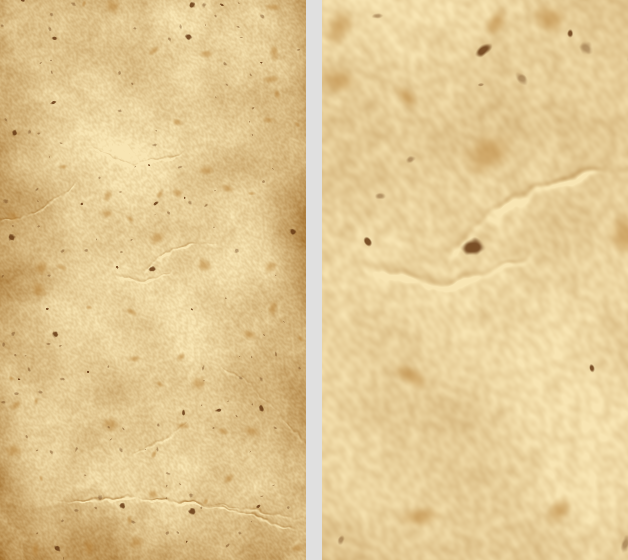
Left: the whole. Right: its middle third, enlarged.
A Shadertoy shader for this texture:

```glsl
#define PALE vec3(0.93, 0.84, 0.635)
#define TAN vec3(0.69, 0.51, 0.26)
#define SPECK_BROWN vec3(0.40, 0.22, 0.07)
#define RUST vec3(0.70, 0.47, 0.17)
#define BASE_TONE 0.05
#define CLOUD_AMOUNT 0.60
#define GRAIN_AMOUNT 0.26
#define EDGE_AMOUNT 0.46
#define STAIN_AMOUNT 0.34
#define CREASE_WIDTH 0.0042
#define CREASE_AMOUNT 0.50

vec2 hash2(vec2 cell) {
    uvec2 v = uvec2(ivec2(cell)) * 1664525u + 1013904223u;
    for (int i = 0; i < 2; i++) {
        v.x += v.y * 1664525u;
        v.y += v.x * 1664525u;
        v ^= v >> 16;
    }
    return vec2(v & 65535u) / 65535.0;
}

float cornerSlope(vec2 cell, vec2 offset) {
    float angle = 6.2832 * hash2(cell).x;
    return dot(vec2(cos(angle), sin(angle)), offset);
}

// Gradient noise, roughly -1 to 1
float noise(vec2 p) {
    vec2 c = floor(p), f = p - c;
    vec2 u = f * f * f * (f * (f * 6.0 - 15.0) + 10.0);
    vec2 e = vec2(1.0, 0.0);
    float low = mix(cornerSlope(c, f), cornerSlope(c + e, f - e), u.x);
    float high = mix(cornerSlope(c + e.yx, f - e.yx), cornerSlope(c + 1.0, f - 1.0), u.x);
    return 1.4 * mix(low, high, u.y);
}

float fbm(vec2 p) {
    float sum = 0.0, weight = 0.5;
    for (int i = 0; i < 6; i++) {
        sum += weight * noise(p);
        p = mat2(1.6, 1.2, -1.2, 1.6) * p + 17.3;
        weight *= 0.56;
    }
    return sum;
}

// Blot with a ragged rim
float stain(vec2 p, vec2 center, vec2 size, float softness, float ragged) {
    float d = length((p - center) / size) + 0.7 * ragged;
    return 1.0 - smoothstep(1.0 - softness, 1.0, d);
}

// Bowed fold: a lit ridge beside a thin shadow
float crease(vec2 p, vec2 a, vec2 b, float bow) {
    float span = length(b - a);
    vec2 dir = (b - a) / span, q = p - a;
    float s = dot(q, dir) / span;
    float d = dot(q, vec2(-dir.y, dir.x)) - 4.0 * bow * s * (1.0 - s);
    d += 0.013 * noise(p * 13.0) + 0.006 * noise(p * 42.0);
    float k = d / CREASE_WIDTH;
    float fade = smoothstep(0.0, 0.15, s) * (1.0 - smoothstep(0.8, 1.0, s));
    fade *= clamp(0.65 + 0.8 * noise(p * 17.0 + 5.0), 0.0, 1.0);
    return fade * (0.9 * exp(-(k - 1.3) * (k - 1.3)) - exp(-k * k));
}

// One optional oval fleck in each cell
float flecks(vec2 p, float scale, float share, float radius, float softness) {
    vec2 g = p * scale, c = floor(g);
    vec2 place = hash2(c), shape = hash2(c + 57.0), chance = hash2(c + 131.0);
    vec2 q = g - c - 0.3 - 0.4 * place;
    float angle = 6.2832 * shape.x;
    q = mat2(cos(angle), sin(angle), -sin(angle), cos(angle)) * q;
    q.y *= 1.0 + 1.2 * shape.y;
    float r = radius * (0.5 + chance.y);
    float d = length(q) + 0.3 * r * noise(g * 0.7 / radius);
    return step(chance.x, share) * (1.0 - smoothstep(r * (1.0 - softness), r * (1.0 + softness), d));
}

void mainImage(out vec4 fragColor, in vec2 fragCoord) {
    vec2 p = fragCoord / iResolution.x;
    float top = iResolution.y / iResolution.x;
    float cloud = fbm(p * 2.6 + 3.0);
    float mottle = fbm(p * 7.0 + 40.0);

    // Aged borders
    float border = exp(-p.x / 0.11) + exp(-(1.0 - p.x) / 0.11);
    border += 0.8 * exp(-p.y / 0.2) + 0.55 * exp(-(top - p.y) / 0.16);
    float tone = BASE_TONE + EDGE_AMOUNT * border * (1.0 + 0.9 * cloud);
    tone += CLOUD_AMOUNT * (0.7 * cloud + 0.4 * mottle);

    // Water and dirt stains
    float blots = stain(p, vec2(0.05, 1.18), vec2(0.20, 0.15), 0.8, mottle);
    blots += stain(p, vec2(0.07, 0.90), vec2(0.19, 0.11), 0.8, mottle);
    blots += stain(p, vec2(0.98, 1.09), vec2(0.18, 0.16), 0.8, mottle);
    blots += stain(p, vec2(0.13, 0.62), vec2(0.13, 0.16), 0.9, mottle);
    blots += 0.75 * stain(p, vec2(0.27, 0.05), vec2(0.31, 0.18), 0.25, mottle);
    tone += STAIN_AMOUNT * blots;

    // Folds
    float folds = 1.3 * crease(p, vec2(0.15, 0.18), vec2(1.05, 0.07), 0.06);
    folds += 0.8 * crease(p, vec2(0.40, 0.20), vec2(1.04, 0.12), 0.015);
    folds += crease(p, vec2(0.46, 0.92), vec2(0.73, 1.03), 0.045);
    folds += 0.8 * crease(p, vec2(0.37, 0.93), vec2(0.57, 0.95), -0.03);
    folds += 0.8 * crease(p, vec2(-0.04, 1.10), vec2(0.27, 1.25), -0.035);
    folds += 0.7 * crease(p, vec2(0.27, 1.36), vec2(0.63, 1.35), -0.06);
    folds += 0.7 * crease(p, vec2(0.42, 0.34), vec2(0.63, 0.47), -0.02);
    folds += 0.5 * crease(p, vec2(0.70, 0.65), vec2(1.04, 0.32), 0.02);
    tone += CREASE_AMOUNT * folds;

    // Paper tooth
    vec2 fibre = mat2(0.8, -0.6, 0.6, 0.8) * p + 2.0;
    tone += GRAIN_AMOUNT * (0.6 * noise(fibre * vec2(130.0, 85.0)) + 0.4 * noise(p * 52.0));

    vec3 color = mix(PALE, TAN, clamp(tone, -0.18, 1.45));

    // Foxing and dark specks
    color = mix(color, RUST, 0.45 * flecks(p + 0.3, 13.0, 0.16, 0.17, 0.9));
    color = mix(color, SPECK_BROWN, 0.40 * flecks(p + 0.7, 26.0, 0.10, 0.12, 0.6));
    color = mix(color, SPECK_BROWN, 0.85 * flecks(p, 9.0, 0.17, 0.06, 0.45));
    fragColor = vec4(color, 1.0);
}
```
